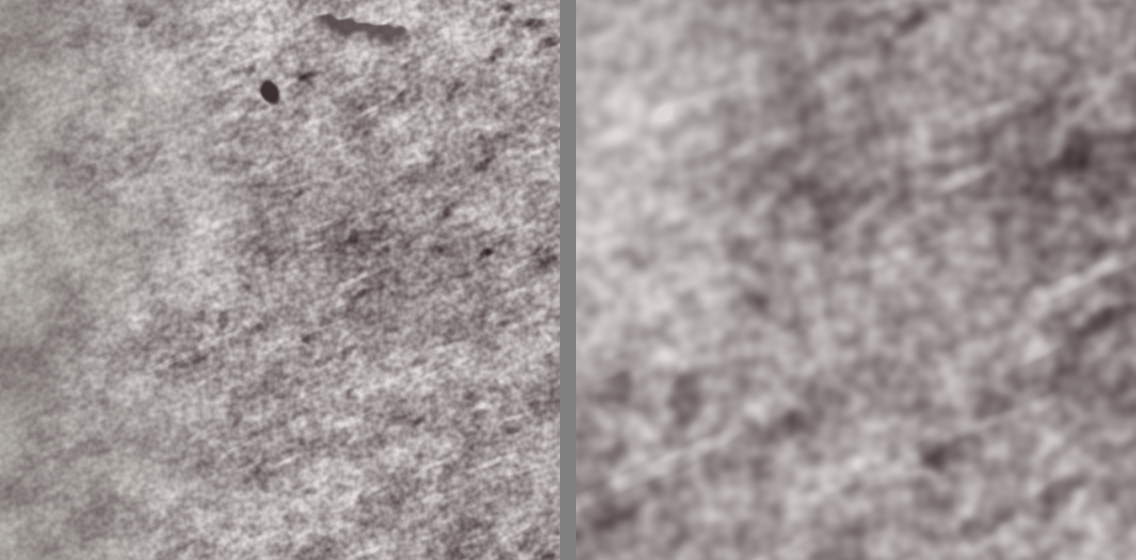
Left: the whole. Right: its middle third, enlarged.
Write a Shadertoy shader that draws this texture.

```glsl
// Weathered grey stone: cloudy smooth left, grainy streaked right, dark pits and a ragged gash.

vec2 hash2(vec2 cell) {
    uvec2 q = uvec2(ivec2(cell) + 4096);
    uint n = q.x * 1597334673u ^ q.y * 3812015801u;
    n = (n ^ (n >> 15)) * 2246822519u;
    n ^= n >> 13;
    uint m = n * 3266489917u;
    m ^= m >> 16;
    return vec2(n & 65535u, m & 65535u) / 65535.0;
}

float gradientDot(vec2 cell, vec2 offset) {
    float angle = 6.2832 * hash2(cell).x;
    return dot(vec2(cos(angle), sin(angle)), offset);
}

float gradientNoise(vec2 p) {
    vec2 i = floor(p), f = p - i;
    vec2 u = f * f * f * (f * (f * 6.0 - 15.0) + 10.0);
    vec2 e = vec2(1.0, 0.0);
    return mix(mix(gradientDot(i, f), gradientDot(i + e, f - e), u.x),
               mix(gradientDot(i + e.yx, f - e.yx), gradientDot(i + 1.0, f - 1.0), u.x), u.y);
}

mat2 rotation(float angle) {
    float c = cos(angle), s = sin(angle);
    return mat2(c, -s, s, c);
}

// Soft elliptical spot, 1 at the centre and 0 far away
float glow(vec2 p, vec2 centre, vec2 radius) {
    vec2 d = (p - centre) / radius;
    return exp(-dot(d, d));
}

// Scattered slanted pits, denser towards the right
float pits(vec2 p) {
    float dark = 0.0;
    vec2 cell = floor(p * 11.0);
    for (int y = -1; y <= 1; y++)
    for (int x = -1; x <= 1; x++) {
        vec2 id = cell + vec2(x, y);
        vec2 place = hash2(id + 37.0), kind = hash2(id + 191.0);
        vec2 centre = (id + place) / 11.0;
        float present = step(kind.x, 0.36 * smoothstep(0.15, 0.7, centre.x));
        vec2 d = rotation(0.2 + 0.7 * place.x) * (p - centre);
        float r = length(d / vec2(0.013 + 0.013 * kind.y, 0.008 + 0.005 * place.y));
        dark = max(dark, present * (0.4 + 0.6 * kind.y) * smoothstep(1.3, 0.2, r));
    }
    return dark;
}

// Horizontal gash with a firm upper lip and a ragged lower edge
float gash(vec2 p) {
    vec2 d = p - vec2(0.645, 0.953);
    d.y += 0.16 * d.x;
    float depth = 0.013 + 0.016 * gradientNoise(vec2(p.x * 45.0, 3.5)) + 0.012 * glow(d, vec2(0.01, 0.0), vec2(0.03));
    float across = smoothstep(0.014, 0.005, d.y) * smoothstep(-depth - 0.012, -depth + 0.012, d.y);
    return across * smoothstep(0.095, 0.065, abs(d.x));
}

void mainImage(out vec4 fragColor, in vec2 fragCoord) {
    vec2 uv = fragCoord / iResolution.xy;
    vec2 slanted = rotation(0.42) * uv * vec2(0.8, 1.1);
    vec2 wobble = vec2(gradientNoise(uv * 48.0), gradientNoise(uv * 48.0 + 71.3));
    float rough = smoothstep(0.0, 0.55, uv.x + 0.25 * gradientNoise(uv * 4.0 + 9.0));

    // Broad cloudy light and shade
    float tone = 0.635 + 0.14 * gradientNoise(uv * 3.6 + 5.2);
    tone += 0.12 * glow(uv, vec2(0.93, 0.97), vec2(0.24, 0.13));
    tone += 0.06 * glow(uv, vec2(0.22, 0.8), vec2(0.17, 0.06));
    tone += 0.06 * glow(uv, vec2(0.1, 0.51), vec2(0.16, 0.1));
    tone -= 0.07 * glow(uv, vec2(0.52, 0.58), vec2(0.17, 0.07));
    tone -= 0.08 * glow(uv, vec2(0.85, 0.5), vec2(0.16, 0.14));
    tone += 0.17 * gradientNoise(slanted * 10.0 + wobble * 0.2);

    // Slanted mottling and fine grain
    tone += mix(0.09, 0.18, rough) * gradientNoise(slanted * 27.0 + wobble * 0.4 + 13.0);
    tone += mix(0.08, 0.19, rough) * gradientNoise(slanted * 68.0 + 31.0);
    tone += mix(0.06, 0.13, rough) * gradientNoise(uv * 105.0 + 57.0);

    // Clustered dark specks and pale streaks
    float cluster = smoothstep(0.0, 0.4, gradientNoise(uv * 6.0 + 21.0)) * rough;
    tone -= 0.2 * cluster * smoothstep(0.05, 0.45, gradientNoise(slanted * 36.0 + 83.0));
    tone += 0.12 * rough * smoothstep(0.2, 0.55, gradientNoise(slanted * vec2(16.0, 48.0) + 47.0));

    // Pits, gash and one crisp oval hole
    vec2 ragged = uv + 0.009 * wobble;
    tone -= 0.22 * pits(ragged);
    tone = mix(tone, 0.33, 0.85 * gash(ragged));
    vec2 hole = rotation(-1.0) * (uv + 0.003 * wobble - vec2(0.482, 0.836));
    tone = mix(tone, 0.24, smoothstep(1.25, 0.75, length(hole / vec2(0.022, 0.015))));

    // Mauve shadows, neutral highlights, faintly green on the smooth side
    tone = clamp(tone, 0.2, 0.87);
    vec3 tint = mix(vec3(0.0, -0.05, -0.042), vec3(0.0, -0.024, -0.03), smoothstep(0.4, 0.75, tone));
    tint.g += 0.012 * (1.0 - rough);
    fragColor = vec4(tone + tint, 1.0);
}
```
